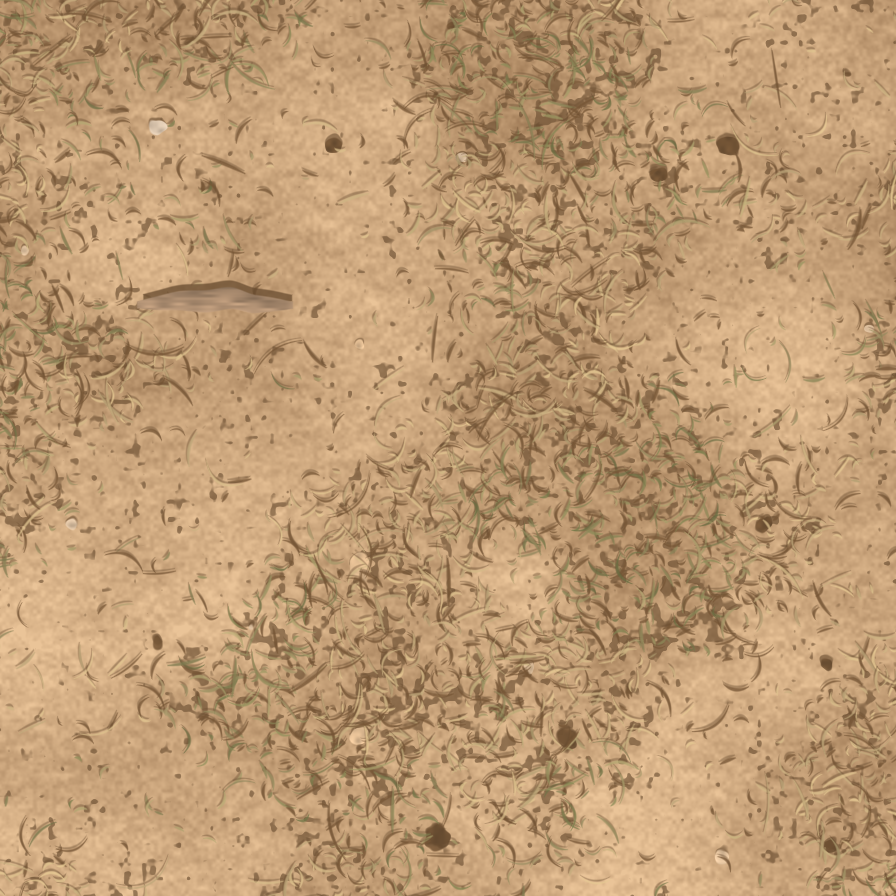
A Shadertoy shader for this texture:

```glsl
// Dry sandy soil with scattered straw, sparse green grass, crumbs, pebbles and a stick.
#define LIGHT_SOIL vec3(0.89, 0.74, 0.57)
#define SHADE_SOIL vec3(0.70, 0.555, 0.405)
#define DARK_EARTH vec3(0.40, 0.29, 0.18)
#define STRAW vec3(0.88, 0.77, 0.56)
#define GREEN vec3(0.47, 0.49, 0.29)
#define WOOD vec3(0.66, 0.54, 0.43)
#define BLADE_LAYERS 6
#define BLADE_WIDTH 0.0015
#define SOFTNESS 0.0012
#define CRUMB_SCALE 105.0

// Four random values per cell
vec4 hash4(vec2 p) {
    vec4 q = fract(p.xyxy * vec4(0.1031, 0.1030, 0.0973, 0.1099));
    q += dot(q, q.wzxy + 33.33);
    return fract((q.xxyz + q.yzzw) * q.zywx);
}

float noise(vec2 p) {
    vec2 i = floor(p), f = fract(p);
    f = f * f * (3.0 - 2.0 * f);
    float low = mix(hash4(i).x, hash4(i + vec2(1, 0)).x, f.x);
    float high = mix(hash4(i + vec2(0, 1)).x, hash4(i + vec2(1, 1)).x, f.x);
    return mix(low, high, f.y);
}

float fbm(vec2 p) {
    float sum = 0.0, amp = 0.53;
    for (int i = 0; i < 4; i++) {
        sum += amp * noise(p);
        p = mat2(1.6, 1.2, -1.2, 1.6) * p + 7.3;
        amp *= 0.5;
    }
    return sum;
}

// Where litter and grass gather: loose patches, a central clump, more at the top
float litter(vec2 p) {
    vec2 c = p - vec2(0.53, 0.43);
    float bias = 0.12 * (p.y - 0.5) + 0.17 * exp(-22.0 * dot(c, c));
    return smoothstep(0.40, 0.72, fbm(p * 5.0 + 3.0) + bias);
}

float edge(float d) {
    float s = max(SOFTNESS, 0.6 / iResolution.y);
    return smoothstep(s, -s, d);
}

// Bent, tapered blade lying along the local x axis
float blade(vec2 q, float len, float bend, float width) {
    float t = q.x / len;
    q.y -= bend * len * (t * t - 0.4);
    return max(abs(q.y) - width * (1.0 - 0.7 * t * t), abs(q.x) - len);
}

vec3 soil(vec2 p, float cover) {
    float relief = fbm(p * 55.0 + vec2(0.0, 0.35)) - fbm(p * 55.0);
    float tone = 0.62 + 1.1 * (fbm(p * 7.0 + 20.0) - 0.5) + 0.9 * relief;
    tone += 0.45 * (noise(p * 230.0) - 0.5) + 0.25 * (0.5 - p.y) - 0.35 * cover;
    vec3 col = mix(SHADE_SOIL, LIGHT_SOIL, clamp(tone, -0.4, 1.15));

    // Dark crumbs, dense inside the litter and in small drifts
    float drift = smoothstep(0.45, 0.75, fbm(p * 14.0 + 40.0));
    float crumbs = noise(p * CRUMB_SCALE) * 0.65 + noise(p * CRUMB_SCALE * 1.9 + 9.0) * 0.35;
    float level = 0.78 - 0.13 * cover - 0.13 * drift;
    return mix(col, DARK_EARTH, 0.62 * smoothstep(level, level + 0.13, crumbs));
}

void addBlades(inout vec3 col, vec2 p, float scale, float seed) {
    vec2 cell = floor(p * scale);
    for (int k = 0; k < 9; k++) {
        vec2 id = cell + vec2(k % 3 - 1, k / 3 - 1);
        vec4 a = hash4(id + seed), b = hash4(id + seed + 57.0);
        vec2 center = (id + a.xy) / scale;
        if (b.x > 0.07 + 0.85 * litter(center)) continue;
        float angle = 6.2832 * a.z, len = mix(0.16, 0.65, a.w * a.w) / scale;
        mat2 turn = mat2(cos(angle), -sin(angle), sin(angle), cos(angle));
        vec2 q = p - center;
        float bend = 1.1 * (b.y - 0.5), width = BLADE_WIDTH * (0.6 + 0.7 * b.z);
        float shadow = edge(blade(turn * (q - vec2(-0.001, 0.003)), len, bend, width));
        float body = edge(blade(turn * q, len, bend, width));
        float greenery = smoothstep(0.45, 0.70, noise(center * 9.0 + 70.0));
        vec3 tint = mix(STRAW, GREEN, greenery * (0.35 + 0.65 * b.y));
        tint = b.w < 0.36 ? DARK_EARTH * 1.15 : tint * (0.82 + 0.22 * a.x);
        col = mix(col, DARK_EARTH, 0.42 * shadow);
        col = mix(col, tint, 0.78 * body);
    }
}

// Sparse stones, some pale and some dark
void addPebbles(inout vec3 col, vec2 p) {
    vec2 id = floor(p * 9.0);
    vec4 a = hash4(id + 130.0), b = hash4(id + 190.0);
    if (b.x > 0.32) return;
    vec2 q = p - (id + 0.25 + 0.5 * a.xy) / 9.0;
    float radius = mix(0.004, 0.013, a.z * a.z);
    float rough = 0.006 * (noise(p * 120.0) - 0.5);
    col = mix(col, DARK_EARTH, 0.6 * edge(length(q - vec2(0.0, 0.003)) - radius + rough));
    vec3 tint = b.y < 0.45 ? DARK_EARTH : mix(LIGHT_SOIL, vec3(0.85, 0.78, 0.70), b.z);
    float body = edge(length(q * vec2(1.0, 0.8 + 0.5 * a.w)) - radius + rough);
    col = mix(col, tint * (0.9 + 0.3 * noise(p * 150.0)), 0.85 * body);
}

void addStick(inout vec3 col, vec2 p) {
    vec2 q = p - vec2(0.24, 0.663);
    q.y += 0.006 * (noise(vec2(p.x * 35.0, 2.0)) - 0.5);
    col = mix(col, DARK_EARTH, 0.75 * edge(blade(q - vec2(0.003, 0.008), 0.083, -0.04, 0.012)));
    float grain = noise(p * vec2(60.0, 330.0));
    vec3 bark = WOOD * (0.85 + 0.3 * grain - 12.0 * q.y);
    col = mix(col, bark, edge(blade(q, 0.087, -0.04, 0.0125)));
}

void mainImage(out vec4 fragColor, in vec2 fragCoord) {
    vec2 p = fragCoord / iResolution.y;
    vec3 col = soil(p, litter(p));
    addPebbles(col, p);
    for (int i = 0; i < BLADE_LAYERS; i++)
        addBlades(col, p, 44.0 - 5.0 * float(i), 211.0 * float(i + 1));
    addStick(col, p);
    fragColor = vec4(clamp(col, 0.0, 1.0), 1.0);
}
```
